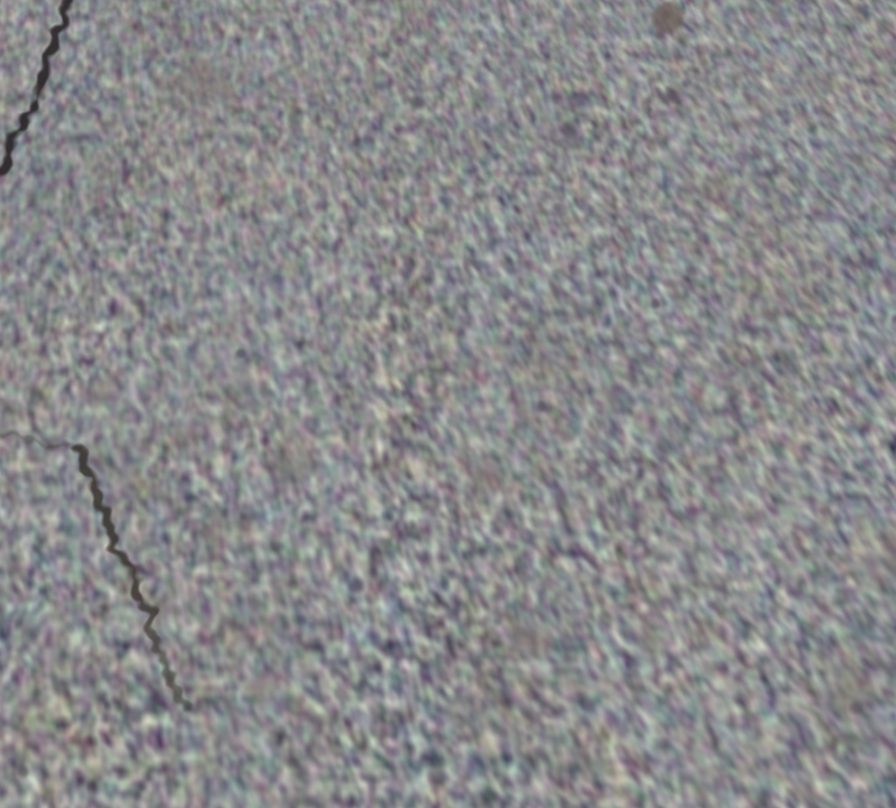
Write a WebGL 2 fragment shader that draws this texture.

```glsl
#version 300 es
precision highp float;
// Weathered grey pavement: fine slanted grain, faint stains, small pits and two dark cracks.

#define BASE_COLOR vec3(0.540, 0.542, 0.549)
#define CRACK_COLOR vec3(0.17, 0.15, 0.16)
#define STAIN_COLOR vec3(0.50, 0.45, 0.42)
#define PEBBLE_COLOR vec3(0.41, 0.36, 0.34)
#define GRAIN_FREQ vec2(64.0, 48.0)
#define GRAIN_SLANT 0.24
#define LIGHT_CONTRAST 0.40
#define TINT_CONTRAST 0.105
#define WARM_CONTRAST 0.06
#define BROAD_CONTRAST 0.055
#define STAIN_COUNT 9
#define PIT_COUNT 14

uniform vec2 u_resolution;
out vec4 fragColor;

// Integer hash giving two values in 0..1
vec2 hash2(vec2 cell) {
  uvec2 v = uvec2(ivec2(cell)) * 1664525u + 1013904223u;
  v.x += v.y * 1664525u;
  v.y += v.x * 1664525u;
  v ^= v >> 16u;
  v.x += v.y * 1664525u;
  v.y += v.x * 1664525u;
  v ^= v >> 16u;
  return vec2(v & 65535u) / 65535.0;
}

float cornerSlope(vec2 cell, vec2 offset) {
  return dot(hash2(cell) * 2.0 - 1.0, offset);
}

// Gradient noise, roughly -0.7..0.7
float noise(vec2 p) {
  vec2 i = floor(p), f = p - i;
  vec2 w = f * f * f * (f * (f * 6.0 - 15.0) + 10.0);
  vec2 e = vec2(1.0, 0.0);
  float low = mix(cornerSlope(i, f), cornerSlope(i + e.xy, f - e.xy), w.x);
  float high = mix(cornerSlope(i + e.yx, f - e.yx), cornerSlope(i + e.xx, f - e.xx), w.x);
  return mix(low, high, w.y);
}

// Grain plane: cells grow toward the lower edge and lean to the left going up
vec2 grainSpace(vec2 p) {
  float depth = 1.22 - 0.42 * p.y;
  vec2 q = vec2((p.x - 0.5) / depth, -log(depth) / 0.42);
  q.x += GRAIN_SLANT * q.y;
  q += 0.006 * vec2(noise(p * 14.0), noise(p * 14.0 + 40.0));
  return q * GRAIN_FREQ;
}

// Coverage of a ragged crack from a to b, bowed sideways by bend
float crack(vec2 p, vec2 a, vec2 b, float bend, float halfWidth) {
  vec2 span = b - a, dir = normalize(span), side = vec2(-dir.y, dir.x);
  float along = dot(p - a, dir), t = clamp(along / length(span), 0.0, 1.0);
  float wander = 0.018 * noise(vec2(along * 22.0, a.y * 50.0))
               + 0.012 * noise(vec2(along * 65.0, a.y * 90.0));
  float across = dot(p - a, side) - bend * 4.0 * t * (1.0 - t) - wander;
  float beyond = along - t * length(span);
  float width = halfWidth * (1.0 + 1.6 * noise(p * 70.0));
  return 1.0 - smoothstep(width - 0.004, width + 0.004, length(vec2(across, beyond)));
}

// Soft round spot with an uneven rim
float spot(vec2 p, vec2 center, float radius, float softness) {
  float d = length(p - center) + radius * 0.25 * noise(p * 45.0);
  return 1.0 - smoothstep(radius * (1.0 - softness), radius * (1.0 + softness), d);
}

void main() {
  vec2 p = gl_FragCoord.xy / u_resolution.y;
  float aspect = u_resolution.x / u_resolution.y;
  vec2 g = grainSpace(p);

  // Light and dark grain, stronger in the foreground and in patches
  float light = 0.70 * noise(g) + 0.46 * noise(g * 1.75 + 17.0) + 0.25 * noise(g * 0.48 + 71.0);
  float strength = mix(1.18, 0.80, p.y) * (1.0 + 0.5 * noise(p * 5.0 + 9.0));
  light *= LIGHT_CONTRAST * strength;

  // Green to purple and warm to cool colour flecks
  float tint = TINT_CONTRAST * (0.8 * noise(g * 0.9 + 131.0) + 0.5 * noise(g * 1.7 + 211.0));
  float warm = WARM_CONTRAST * (noise(g * 0.75 + 307.0) + 0.6 * noise(p * 7.0 + 53.0));
  float broad = BROAD_CONTRAST * (noise(p * 4.0 + 23.0) + noise(p * 11.0 + 5.0));
  vec3 color = BASE_COLOR + broad
             + light * vec3(0.97, 1.04, 0.78)
             + tint * vec3(-0.35, 1.0, -0.1)
             + warm * vec3(1.0, 0.1, -0.9);

  // Scattered brownish stains
  for (int i = 0; i < STAIN_COUNT; i++) {
    vec2 center = hash2(vec2(i, 401)) * vec2(aspect, 1.0);
    float radius = mix(0.016, 0.032, hash2(vec2(i, 433)).x);
    color = mix(color, STAIN_COLOR, 0.38 * spot(p, center, radius, 0.8));
  }

  // Scattered small dark pits
  for (int i = 0; i < PIT_COUNT; i++) {
    vec2 center = hash2(vec2(i, 577)) * vec2(aspect, 1.0);
    float radius = mix(0.005, 0.009, hash2(vec2(i, 599)).x);
    color = mix(color, vec3(0.33, 0.31, 0.36), 0.6 * spot(p, center, radius, 0.7));
  }

  // Embedded pebble near the upper edge
  color = mix(color, PEBBLE_COLOR, 0.7 * spot(p, vec2(0.827, 0.978), 0.019, 0.25));

  // Cracks: upper left, lower left, and a faint branch to the edge
  float upper = crack(p, vec2(0.085, 1.01), vec2(-0.01, 0.78), 0.012, 0.0052);
  float lower = crack(p, vec2(0.098, 0.444), vec2(0.231, 0.126), -0.004, 0.0052);
  float branch = crack(p, vec2(-0.01, 0.459), vec2(0.098, 0.444), 0.004, 0.003);
  color = mix(color, CRACK_COLOR, 0.92 * upper);
  color = mix(color, CRACK_COLOR + vec3(0.05, 0.05, 0.02), lower * mix(0.5, 0.85, smoothstep(0.12, 0.3, p.y)));
  color = mix(color, CRACK_COLOR, 0.35 * branch);

  fragColor = vec4(color, 1.0);
}
```
